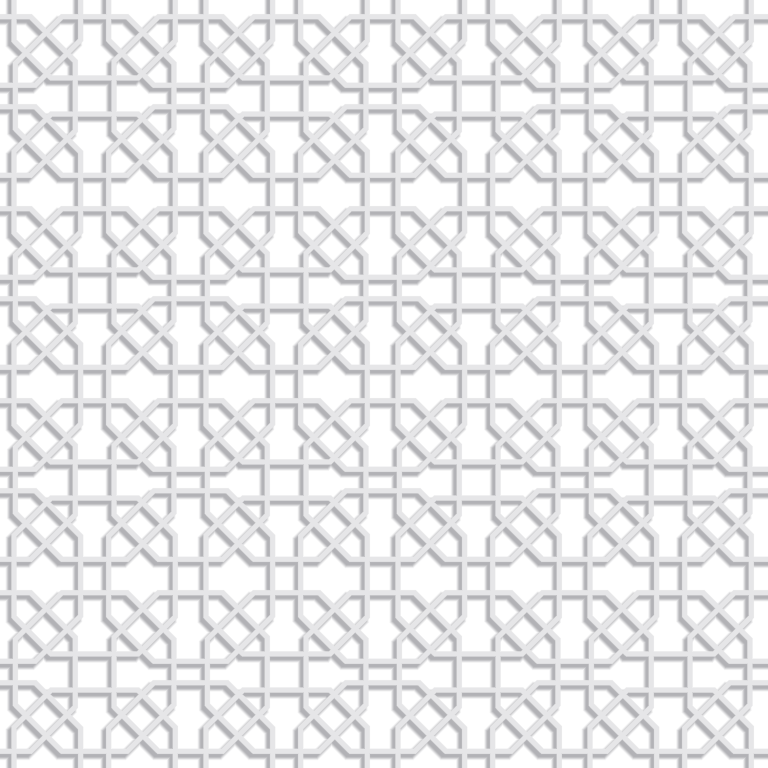
A three.js fragment shader for this pattern:

```glsl
varying vec2 vUv;

const float REPEATS = 4.0;
const vec2 CELL_SHIFT = vec2(0.007, 0.0);
const float HALF_WIDTH = 0.0138;
const float EDGE_SOFTNESS = 0.004;
const vec2 SHADOW_OFFSET = vec2(0.018, 0.020);
const float SHADOW_CORE = 0.006;
const float SHADOW_REACH = 0.030;

const vec3 GROUND = vec3(1.0);
const vec3 STRAP = vec3(0.902, 0.902, 0.908);
const vec3 SHADE = vec3(0.70, 0.70, 0.715);

// Distance to the outline of an octagon repeated once per cell
float octagonOutline(vec2 p, vec2 center, vec2 halfSize, float cornerCut) {
  vec2 q = abs(fract(p - center + 0.5) - 0.5);
  vec2 side = q - halfSize;
  float corner = (q.x + q.y - cornerCut) * inversesqrt(2.0);
  return abs(max(max(side.x, side.y), corner));
}

// Four interlocking octagons make the lattice
float latticeDistance(vec2 p) {
  float middle = octagonOutline(p, vec2(0.0, 0.0), vec2(0.427, 0.444), 0.635);
  float beside = octagonOutline(p, vec2(0.5, 0.0), vec2(0.420, 0.406), 0.632);
  float above = octagonOutline(p, vec2(0.0, 0.5), vec2(0.399, 0.413), 0.580);
  float across = octagonOutline(p, vec2(0.5, 0.5), vec2(0.413, 0.413), 0.583);
  return min(min(middle, beside), min(above, across));
}

// Soft coverage that fades out between two distances
float coverage(float dist, float inner, float outer) {
  return 1.0 - smoothstep(inner, outer, dist);
}

void main() {
  vec2 p = vUv * REPEATS + CELL_SHIFT;

  // Shadow falls to the lower left
  float shadow = coverage(latticeDistance(p + SHADOW_OFFSET), SHADOW_CORE, SHADOW_REACH);
  vec3 color = mix(GROUND, SHADE, shadow);

  // Flat straps on top
  float strap = coverage(latticeDistance(p), HALF_WIDTH - EDGE_SOFTNESS, HALF_WIDTH + EDGE_SOFTNESS);
  color = mix(color, STRAP, strap);

  gl_FragColor = vec4(color, 1.0);
}
```
